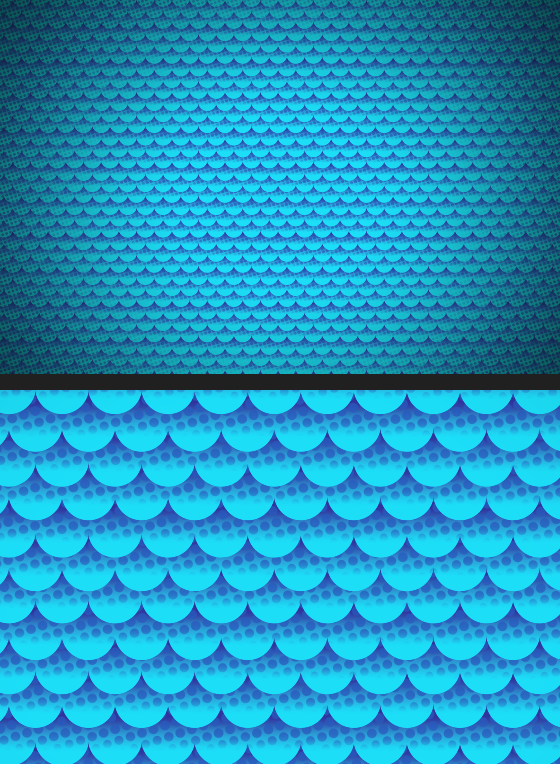
Top, the full canvas; bottom, a detail of the centre.
Reproduce this pattern procedurally as a WebGL 1 fragment shader.

```glsl
precision highp float;

uniform vec2 u_resolution;

// Lengths are fractions of the canvas height
const float SCALE_WIDTH = 0.0473;
const float ROW_PITCH = 0.0310;
const float FIRST_SHIFT = 0.22;
const float ROW_JITTER = 0.07;
const float DOT_PITCH = 0.0108;
const float DOT_ANGLE = 0.32;

const vec3 TIP_COLOR = vec3(0.11, 0.87, 0.97);
const vec3 RIM_TIP_COLOR = vec3(0.10, 0.86, 0.84);
const vec3 MID_COLOR = vec3(0.17, 0.62, 0.84);
const vec3 ROOT_COLOR = vec3(0.19, 0.20, 0.62);
const vec3 DOT_COLOR = vec3(0.16, 0.35, 0.74);

const vec2 GLOW_CENTER = vec2(0.5, 0.46);
const vec2 GLOW_STRETCH = vec2(1.50, 1.15);
const float RIM_DARKNESS = 0.66;

// Uneven vertical placement of whole rows
float rowOffset(float row) {
  return ROW_JITTER * (0.6 * sin(row * 2.1 + 0.7) + 0.4 * sin(row * 0.83 + 2.0));
}

// Round dots on a turned grid; returns coverage
float halftone(vec2 p, float radius, float pixel) {
  float c = cos(DOT_ANGLE);
  float s = sin(DOT_ANGLE);
  vec2 cell = fract(mat2(c, -s, s, c) * p / DOT_PITCH) - 0.5;
  float blur = max(0.6 * pixel / DOT_PITCH, 0.06);
  return 1.0 - smoothstep(radius - blur, radius + blur, length(cell));
}

// Colour by height above the tip: 0 at the tip, 1 at the hidden root
vec3 scaleColor(float height, vec2 p, float rim, float pixel) {
  vec3 tipColor = mix(TIP_COLOR, RIM_TIP_COLOR, rim);
  vec3 color = mix(tipColor, MID_COLOR, smoothstep(0.22, 0.55, height));
  color = mix(color, ROOT_COLOR, smoothstep(0.46, 0.82, height));
  float shade = smoothstep(0.22, 0.52, height);
  float dots = halftone(p, mix(0.32, 0.40, shade), pixel);
  float strength = max(0.75 * shade, 0.75 * smoothstep(0.15, 0.75, rim));
  return mix(color, DOT_COLOR, dots * strength);
}

void main() {
  float pixel = 1.0 / u_resolution.y;
  vec2 p = gl_FragCoord.xy * pixel;
  vec2 uv = gl_FragCoord.xy / u_resolution;
  float down = 1.0 - p.y;
  float rim = smoothstep(0.22, 1.08, length((uv - GLOW_CENTER) * GLOW_STRETCH));

  // Stack overlapping rows, lowest layer first
  float radius = 0.5 * SCALE_WIDTH;
  float baseRow = floor(down / ROW_PITCH);
  vec3 color = ROOT_COLOR;
  for (int i = 0; i < 3; i++) {
    float row = baseRow + 2.0 - float(i);
    float tip = (row + 0.5 + rowOffset(row)) * ROW_PITCH;
    float shift = FIRST_SHIFT + 0.5 * mod(row, 2.0);
    float x = (fract(p.x / SCALE_WIDTH - shift + 0.5) - 0.5) * SCALE_WIDTH;
    float belowCenter = max(down - tip + radius, 0.0);
    float outside = length(vec2(x, belowCenter)) - radius;
    float coverage = 1.0 - smoothstep(0.0, pixel, outside);
    float height = (tip - down) / (ROW_PITCH + radius);
    color = mix(color, scaleColor(height, p, rim, pixel), coverage);
  }

  // Darken away from the central glow
  gl_FragColor = vec4(color * (1.0 - RIM_DARKNESS * rim), 1.0);
}
```
